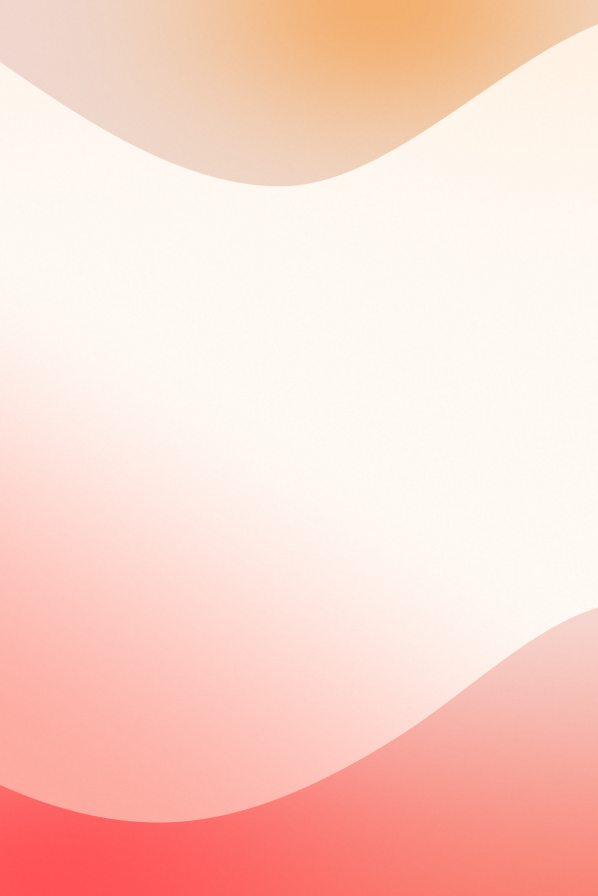
This background is drawn by a WebGL 2 fragment shader. Its source:

```glsl
#version 300 es
precision highp float;

uniform vec2 u_resolution;
out vec4 fragColor;

// Cubic through two knots, each given as (x, height, slope)
float hermite(float x, vec3 a, vec3 b) {
  float width = b.x - a.x;
  float t = clamp((x - a.x) / width, 0.0, 1.0);
  float s = 1.0 - t;
  return mix(a.y, b.y, t * t * (3.0 - 2.0 * t))
       + width * t * s * (a.z * s - b.z * t);
}

float upperWave(float x) {
  vec3 trough = vec3(0.469, 0.792, 0.0);
  return x < trough.x
    ? hermite(x, vec3(0.0, 0.931, -0.47), trough)
    : hermite(x, trough, vec3(1.0, 0.973, 0.27));
}

float lowerWave(float x) {
  vec3 trough = vec3(0.266, 0.082, 0.0);
  vec3 rise = vec3(0.664, 0.177, 0.42);
  if (x < trough.x) return hermite(x, vec3(0.0, 0.124, -0.30), trough);
  if (x < rise.x) return hermite(x, trough, rise);
  return hermite(x, rise, vec3(1.0, 0.322, 0.20));
}

// Soft elliptical light
float glow(vec2 p, vec2 center, vec2 radius) {
  vec2 d = (p - center) / radius;
  return exp(-dot(d, d));
}

float hash(vec2 cell) {
  vec3 q = fract(vec3(cell.xyx) * 0.1031);
  q += dot(q, q.yzx + 33.33);
  return fract((q.x + q.y) * q.z);
}

vec3 middleColor(vec2 p) {
  vec3 color = vec3(0.997, 0.976, 0.952);
  color = mix(color, vec3(1.0, 0.945, 0.885), 0.85 * glow(p, vec2(0.95, 0.96), vec2(0.45, 0.16)));
  color = mix(color, vec3(0.998, 0.955, 0.915), 0.6 * glow(p, vec2(0.0, 0.92), vec2(0.3, 0.12)));
  float blush = 1.0 - smoothstep(0.13, 0.73, p.y + 0.42 * p.x);
  return mix(color, vec3(0.992, 0.667, 0.625), blush);
}

vec3 upperColor(vec2 p) {
  vec3 color = mix(vec3(0.935, 0.845, 0.815), vec3(0.945, 0.865, 0.805), p.x);
  return mix(color, vec3(0.953, 0.688, 0.435), glow(p, vec2(0.64, 1.0), vec2(0.32, 0.15)));
}

vec3 lowerColor(vec2 p) {
  vec3 salmon = vec3(0.975, 0.515, 0.450);
  vec3 color = mix(salmon, vec3(0.965, 0.870, 0.845), smoothstep(-0.12, 0.42, p.y) * 1.15 - 0.12);
  return mix(color, vec3(1.0, 0.325, 0.340), glow(p, vec2(0.08, 0.0), vec2(0.5, 0.2)));
}

void main() {
  vec2 p = gl_FragCoord.xy / u_resolution;
  float edge = 0.75 / u_resolution.y;

  // Stack the two waves over the cream field
  vec3 color = middleColor(p);
  color = mix(color, upperColor(p), smoothstep(-edge, edge, p.y - upperWave(p.x)));
  color = mix(color, lowerColor(p), smoothstep(-edge, edge, lowerWave(p.x) - p.y));

  // Faint paper grain
  color += 0.008 * (hash(floor(p * vec2(340.0, 510.0))) - 0.5);
  fragColor = vec4(color, 1.0);
}
```
